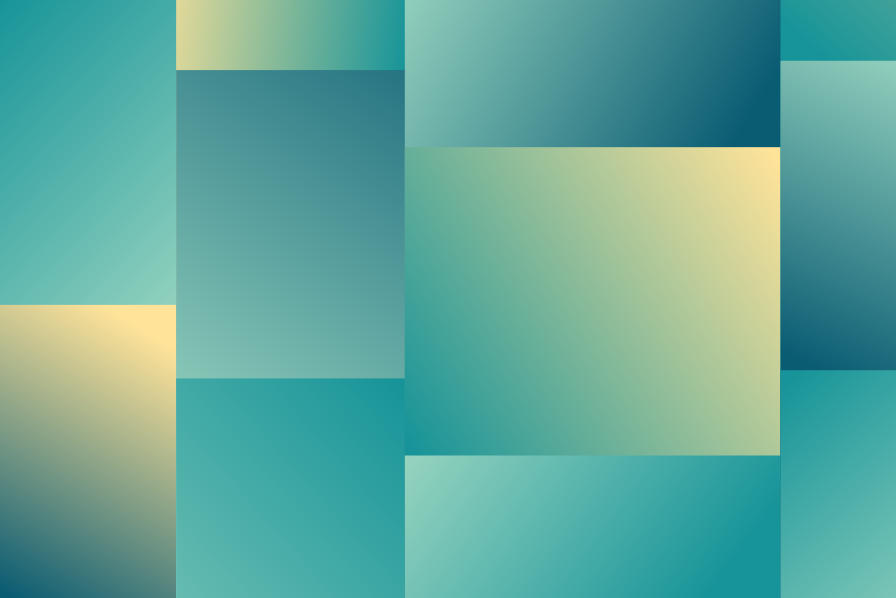
Write a Shadertoy shader that draws this background.

```glsl
// Four columns of flat rectangular tiles, each filled with a two-colour slanted gradient.
// Columns are painted left to right and tiles top to bottom, each one covering
// everything right of and below its upper left corner, so no seams appear.

const vec3 TEAL = vec3(0.09, 0.58, 0.60);
const vec3 MINT = vec3(0.59, 0.83, 0.75);
const vec3 SAND = vec3(1.00, 0.89, 0.60);
const vec3 NAVY = vec3(0.04, 0.36, 0.45);

// Column edges, as fractions of the width
const float X0 = 0.0;
const float X1 = 0.1966;
const float X2 = 0.4518;
const float X3 = 0.8711;
const float X4 = 1.0;

// Row edges in each column, as fractions of the height
const float ROW_A = 0.4902;
const vec2 ROWS_B = vec2(0.8828, 0.3672);
const vec2 ROWS_C = vec2(0.7539, 0.2383);
const vec2 ROWS_D = vec2(0.8984, 0.3809);

// span = left, right, top, bottom of the tile
// ramp = blend at the upper left corner, gain across, gain downward
void paintTile(inout vec3 color, vec2 p, vec4 span, vec3 from, vec3 to, vec3 ramp) {
    vec2 local = vec2((p.x - span.x) / (span.y - span.x),
                      (span.z - p.y) / (span.z - span.w));
    float blend = clamp(ramp.x + dot(ramp.yz, local), 0.0, 1.0);

    // Antialiased coverage of the left and top edges
    vec2 inside = vec2(p.x - span.x, span.z - p.y) * iResolution.xy;
    vec2 cover = clamp(inside + 0.5, 0.0, 1.0);
    color = mix(color, mix(from, to, blend), cover.x * cover.y);
}

void mainImage(out vec4 fragColor, in vec2 fragCoord) {
    vec2 p = fragCoord / iResolution.xy;
    vec3 color = TEAL;

    // First column
    paintTile(color, p, vec4(X0, X1, 1.0, ROW_A), TEAL, MINT, vec3(0.0, 0.36, 0.60));
    paintTile(color, p, vec4(X0, X1, ROW_A, 0.0), SAND, NAVY, vec3(0.18, -0.31, 0.84));

    // Second column
    paintTile(color, p, vec4(X1, X2, 1.0, ROWS_B.x), SAND, TEAL, vec3(0.13, 0.84, 0.03));
    paintTile(color, p, vec4(X1, X2, ROWS_B.x, ROWS_B.y), MINT, NAVY, vec3(0.57, 0.23, -0.46));
    paintTile(color, p, vec4(X1, X2, ROWS_B.y, 0.0), TEAL, MINT, vec3(0.33, -0.34, 0.29));

    // Third column
    paintTile(color, p, vec4(X2, X3, 1.0, ROWS_C.x), MINT, NAVY, vec3(0.04, 0.87, 0.20));
    paintTile(color, p, vec4(X2, X3, ROWS_C.x, ROWS_C.y), TEAL, SAND, vec3(0.34, 0.68, -0.36));
    paintTile(color, p, vec4(X2, X3, ROWS_C.y, 0.0), MINT, TEAL, vec3(0.0, 0.92, 0.26));

    // Fourth column
    paintTile(color, p, vec4(X3, X4, 1.0, ROWS_D.x), TEAL, SAND, vec3(0.03, 0.15, -0.09));
    paintTile(color, p, vec4(X3, X4, ROWS_D.x, ROWS_D.y), MINT, NAVY, vec3(0.20, -0.16, 0.85));
    paintTile(color, p, vec4(X3, X4, ROWS_D.y, 0.0), TEAL, MINT, vec3(-0.04, 0.26, 0.56));

    fragColor = vec4(color, 1.0);
}
```
